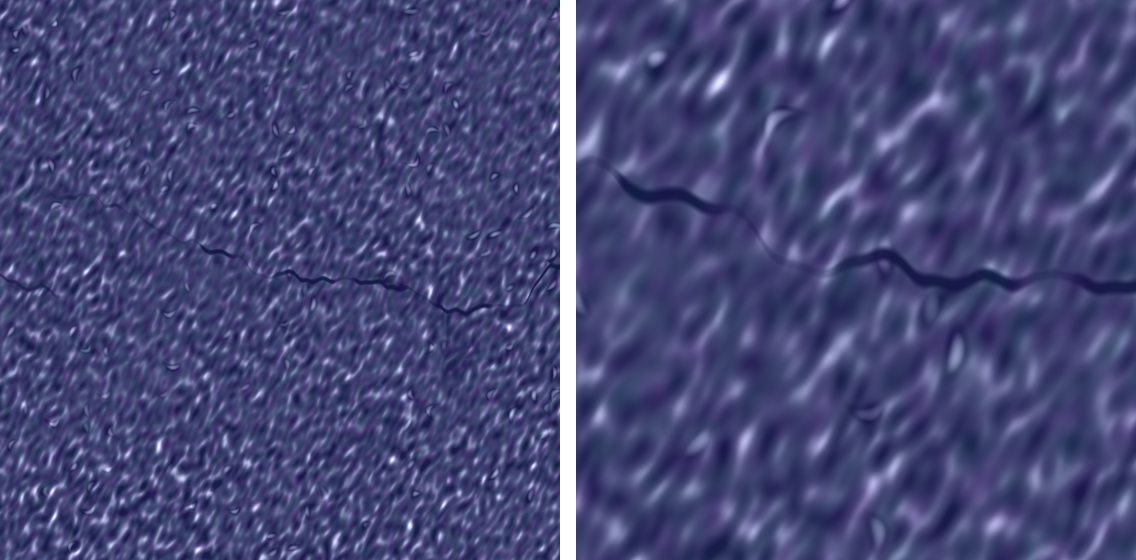
Left: the whole. Right: its middle third, enlarged.
Write a WebGL 1 fragment shader that draws this texture.

```glsl
precision highp float;
// Dark violet-blue grained surface with slanted streaks, pale flecks and a thin crack.
// Stretched gradient noise gives the grain, a jittered grid places the flecks,
// and a curve of smooth steps with noisy wobble draws the broken crack.

uniform vec2 u_resolution;

vec2 hash2(vec2 p) {
  vec3 h = fract(p.xyx * vec3(0.1031, 0.1030, 0.0973));
  h += dot(h, h.yzx + 33.33);
  return fract((h.xx + h.yz) * h.zy);
}

float cornerSlope(vec2 cell, vec2 offset) {
  return dot(hash2(cell) * 2.0 - 1.0, offset);
}

float gradientNoise(vec2 p) {
  vec2 i = floor(p), f = p - i;
  vec2 w = f * f * f * (f * (f * 6.0 - 15.0) + 10.0);
  vec2 e = vec2(1.0, 0.0);
  return mix(mix(cornerSlope(i, f), cornerSlope(i + e, f - e), w.x),
             mix(cornerSlope(i + e.yx, f - e.yx), cornerSlope(i + 1.0, f - 1.0), w.x), w.y);
}

vec2 rotate(vec2 p, float angle) {
  float c = cos(angle), s = sin(angle);
  return vec2(c * p.x + s * p.y, c * p.y - s * p.x);
}

// Streaks along the slant: x of the scale runs along them, y across
float streaks(vec2 p, float angle, vec2 scale) {
  return gradientNoise(rotate(p, angle) * scale + 200.0 + scale.yx);
}

// Scattered short bent flecks with a faint dark rim
float flecks(vec2 p) {
  vec2 grid = p * 28.0, cell = floor(grid);
  float sum = 0.0;
  for (int y = -1; y <= 1; y++) {
    for (int x = -1; x <= 1; x++) {
      vec2 id = cell + vec2(x, y);
      vec2 place = hash2(id + 71.0), kind = hash2(id + 143.0), form = hash2(id + 307.0);
      vec2 q = rotate(grid - id - 0.2 - 0.6 * place, 0.95 + (form.x - 0.5) * 1.8);
      q.y += (form.y - 0.5) * 4.0 * q.x * q.x;
      float d = length(q / vec2(0.2 + 0.17 * kind.y, 0.13));
      float shape = 1.0 - smoothstep(0.1, 1.1, d);
      float rim = smoothstep(0.6, 1.1, d) * (1.0 - smoothstep(1.1, 1.9, d));
      sum += step(kind.x, 0.14) * (0.5 + 0.5 * place.x) * (shape - 0.25 * rim);
    }
  }
  return sum;
}

float line(float distance, float width) {
  return 1.0 - smoothstep(0.2 * width, width, abs(distance));
}

// Main crack, a faint side crack, and a pit hanging from a short stem
float cracks(vec2 p) {
  float wobble = 0.022 * gradientNoise(vec2(p.x * 17.0, 3.5))
               + 0.014 * gradientNoise(vec2(p.x * 46.0, 9.5));
  float path = 0.66 - 0.165 * smoothstep(0.05, 0.6, p.x)
             - 0.045 * smoothstep(0.68, 0.8, p.x)
             + 0.07 * smoothstep(0.91, 1.0, p.x) + wobble;
  float broken = smoothstep(-0.22, 0.12, gradientNoise(vec2(p.x * 21.0, 5.4)));
  float strength = smoothstep(0.07, 0.16, p.x) * mix(0.25, 0.95, broken);
  float mainCrack = strength * line(p.y - path, mix(0.004, 0.0065, broken));

  float side = line(p.y - 0.505 + 0.25 * p.x - wobble, 0.005)
             * (1.0 - smoothstep(0.08, 0.13, p.x));
  float stem = line(p.x - 0.803 - 0.4 * wobble, 0.006)
             * smoothstep(0.36, 0.39, p.y) * (1.0 - smoothstep(0.43, 0.46, p.y));
  vec2 pit = rotate(p - vec2(0.82, 0.356), 0.6) / vec2(0.042, 0.027);
  float hollow = 1.0 - smoothstep(0.3, 1.1, length(pit) + gradientNoise(p * 60.0));
  return max(max(mainCrack, 0.6 * side), max(0.5 * stem, 0.55 * hollow));
}

void main() {
  vec2 p = gl_FragCoord.xy / u_resolution.y;
  vec2 bent = p + 0.006 * vec2(gradientNoise(p * 22.0), gradientNoise(p * 22.0 + 57.0));

  // Grain, a little rougher toward the bottom
  float grain = 3.6 * streaks(bent, 0.95, vec2(34.0, 72.0))
              + 3.2 * streaks(bent, 1.12, vec2(50.0, 104.0))
              + 2.2 * streaks(bent, 0.74, vec2(42.0, 58.0));
  grain *= mix(1.2, 0.92, p.y) + 0.5 * gradientNoise(p * 5.0 + 31.0);
  float glint = max(grain, 0.0);
  float tone = 0.25 + 0.052 * grain + 0.034 * glint * glint;
  tone += 0.02 * gradientNoise(p * 7.0) + 0.27 * flecks(bent);

  // Crack darkening, then the violet-blue tint with slight hue drift
  tone = mix(max(tone, 0.1), 0.08, cracks(p));
  float hue = streaks(p, 0.95, vec2(30.0, 52.0) + 7.0);
  vec3 color = vec3(tone, tone + 0.008, tone + 0.195);
  color += hue * vec3(0.05, -0.05, 0.03);
  gl_FragColor = vec4(clamp(color, 0.0, 1.0), 1.0);
}
```
